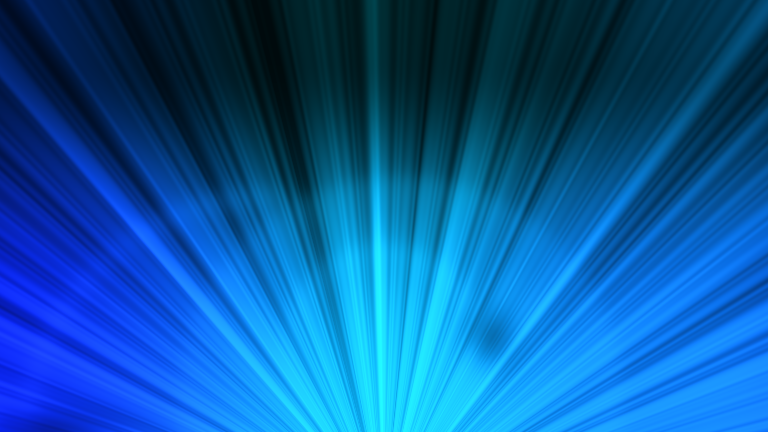
Give the GLSL for this background, as a Shadertoy shader.

```glsl
// Blue and cyan light rays fanning upward from below the frame, with soft halo arcs.

// Soft angular beam; a negative strength carves a shadow.
float beam(float angle, float center, float width, float strength) {
    float d = (angle - center) / width;
    return strength * exp(-d * d);
}

// Layered, phase-warped sines give irregular fine streaks around zero.
float streaks(float angle) {
    float sum = 0.0, weight = 0.18, freq = 31.0;
    for (int i = 0; i < 5; i++) {
        sum += weight * sin(angle * freq + 1.7 * sin(angle * freq * 0.37 + float(i) * 2.1));
        weight *= 0.88;
        freq *= 1.75;
    }
    return sum;
}

// Disc with a gentle fill and a brighter rim.
float halo(vec2 p, vec2 center, float radius, float fill, float rim) {
    float d = length(p - center) - radius;
    return fill * smoothstep(0.04, -0.05, d) + rim * exp(-d * d / 0.0012);
}

float spot(vec2 p, vec2 center, vec2 size) {
    vec2 d = (p - center) / size;
    return exp(-dot(d, d));
}

void mainImage(out vec4 fragColor, in vec2 fragCoord) {
    // Height is one unit; x is zero at the middle
    vec2 p = (fragCoord - vec2(0.5 * iResolution.x, 0.0)) / iResolution.y;
    float angle = atan(p.x, p.y + 0.2);

    // Ray pattern: fine streaks, leading beams, then deep gaps
    float rays = 0.86 + 0.85 * streaks(angle);
    rays += beam(angle, -0.023, 0.020, 1.25);
    rays += beam(angle, 0.124, 0.016, 0.5);
    rays += beam(angle, 0.250, 0.045, 0.35);
    rays += beam(angle, 0.540, 0.022, 0.45);
    rays += beam(angle, 0.640, 0.016, 0.8);
    rays += beam(angle, -0.136, 0.016, 0.45);
    rays += beam(angle, -0.600, 0.018, 0.5);
    rays += beam(angle, -0.706, 0.015, 0.8);
    rays += beam(angle, 0.175, 0.022, -0.5);
    rays += beam(angle, 0.030, 0.016, -0.3);
    rays += beam(angle, -0.075, 0.018, -0.3);
    rays += beam(angle, -0.250, 0.020, -0.4);
    rays += beam(angle, -0.410, 0.050, -0.25);
    rays = max(rays, 0.28);

    // Light rising from the lower edge, with overlapping halos
    float glow = 0.115 + 0.98 * smoothstep(0.86, 0.04, p.y);
    glow += 0.09 * smoothstep(0.3, 0.9, p.x) + 0.06 * smoothstep(-0.4, -0.9, p.x);
    float light = glow * mix(rays, 1.1, 0.35 * smoothstep(0.55, 0.0, p.y));
    light += halo(p, vec2(-0.264, -0.02), 0.565, 0.02, 0.10 * smoothstep(-0.1, -0.4, p.x));
    light += halo(p, vec2(0.037, 0.074), 0.5, 0.09, 0.05);
    light += halo(p, vec2(0.0, 0.2), 0.22, 0.08, 0.08);
    light *= 1.0 - 0.5 * spot(p, vec2(0.245, 0.22), vec2(0.06, 0.07));
    light *= 1.0 - 0.6 * spot(p, vec2(-0.78, 0.0), vec2(0.16, 0.06));
    light = 1.22 * (1.0 - exp(-1.45 * light));

    // Royal blue on the left, cyan in the middle, azure on the right
    float cyan = exp(-3.8 * p.x * p.x) + 0.5 * smoothstep(0.1, 0.85, p.x);
    cyan += 0.3 * smoothstep(0.3, 0.9, p.y);
    vec3 hue = mix(vec3(0.04, 0.13, 1.08), vec3(0.04, 0.76, 1.06), min(cyan, 1.0));
    float tealTop = smoothstep(0.45, 1.0, p.y) * exp(-4.0 * p.x * p.x);
    hue *= mix(vec3(1.0), vec3(0.1, 0.95, 0.78), tealTop);

    // Dim light loses its red; hot beams lift slightly toward white
    hue.r *= smoothstep(0.1, 0.6, light);
    vec3 color = hue * light + vec3(0.09, 0.10, 0.02) * smoothstep(0.8, 1.15, light);
    fragColor = vec4(clamp(color, 0.0, 1.0), 1.0);
}
```
